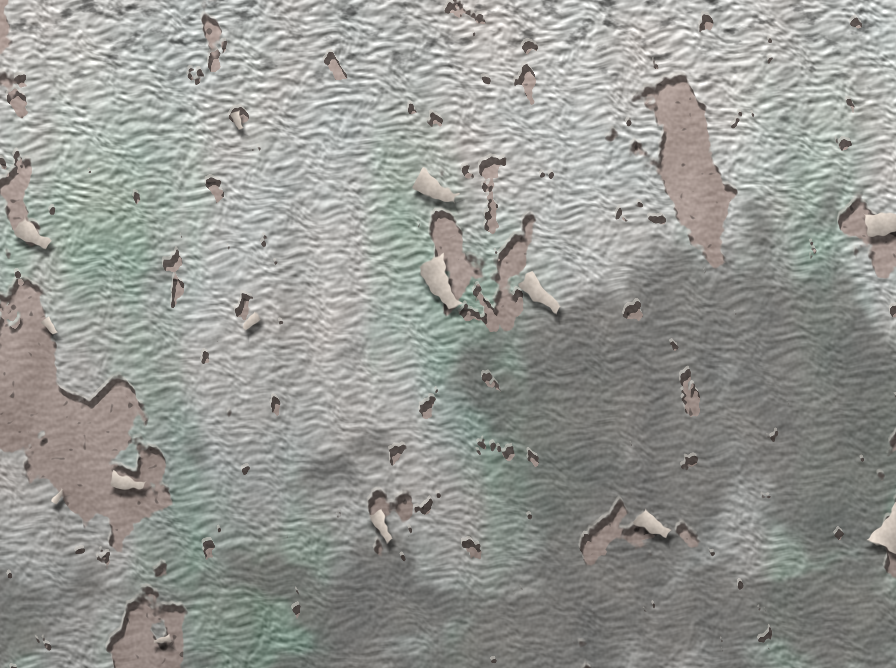
Write a WebGL 2 fragment shader that draws this texture.

```glsl
#version 300 es
precision highp float;
// Weathered wall: wrinkled grey-green paint peeling from pinkish plaster, with stains and curled flakes.

#define WRINKLE_SCALE vec2(56.0, 112.0)
#define WRINKLE_DEPTH 0.27
#define PEEL_LEVEL 0.25
#define CHIP_LEVEL 0.36
#define EDGE_SOFTNESS 0.013
#define SHADOW_OFFSET vec2(-0.004, 0.011)
#define CURL_CELLS 6.5
#define CURL_CHANCE 0.6
#define PAINT_GREY vec3(0.645, 0.645, 0.635)
#define PAINT_GREEN vec3(0.50, 0.585, 0.535)
#define PLASTER vec3(0.645, 0.585, 0.560)
#define STAIN vec3(0.420, 0.415, 0.405)

uniform vec2 u_resolution;
out vec4 fragColor;

vec2 hash2(vec2 p) {
    vec3 q = fract(vec3(p.xyx) * vec3(0.1031, 0.1030, 0.0973));
    q += dot(q, q.yzx + 33.33);
    return fract((q.xx + q.yz) * q.zy);
}

float corner(vec2 cell, vec2 offset) {
    float angle = 6.2832 * hash2(cell).x;
    return dot(vec2(cos(angle), sin(angle)), offset);
}

float gradientNoise(vec2 p) {
    vec2 i = floor(p), f = fract(p);
    vec2 u = f * f * f * (f * (f * 6.0 - 15.0) + 10.0);
    vec2 e = vec2(1.0, 0.0);
    return mix(mix(corner(i, f), corner(i + e, f - e), u.x),
               mix(corner(i + e.yx, f - e.yx), corner(i + 1.0, f - 1.0), u.x), u.y);
}

float fbm(vec2 p) {
    float sum = 0.0, amp = 0.7;
    for (int i = 0; i < 4; i++) {
        sum += amp * gradientNoise(p);
        p = mat2(1.6, 1.2, -1.2, 1.6) * p + 17.3;
        amp *= 0.5;
    }
    return sum;
}

// Fine, mostly horizontal ripples
float wrinkles(vec2 p) {
    vec2 q = p * WRINKLE_SCALE + 1.6 * gradientNoise(p * 17.0);
    return gradientNoise(q) + 0.45 * gradientNoise(q * 1.9 + 40.0);
}

// Positive where the paint has fallen off
float peelField(vec2 p) {
    float bands = cos(p.x * 17.4) * smoothstep(0.15, 0.5, p.y) * smoothstep(1.1, 0.75, p.x);
    float ragged = 0.16 * fbm(p * 19.0 + 8.0);
    float large = fbm(p * vec2(4.2, 2.3) + 3.7) + 0.24 * bands + ragged - PEEL_LEVEL;
    float chips = fbm(p * vec2(17.0, 14.0) + 61.0) + 0.10 * bands - CHIP_LEVEL;
    return max(large, chips);
}

float paintCover(vec2 p) {
    return 1.0 - smoothstep(-EDGE_SOFTNESS, EDGE_SOFTNESS, peelField(p));
}

// Tapered, torn strip along the local x axis
float curlDistance(vec2 q, vec2 size) {
    float width = size.y * mix(0.45, 1.0, smoothstep(-size.x, size.x, q.x));
    float torn = 0.006 * gradientNoise(q * 70.0 + size * 900.0);
    return max(abs(q.x) - size.x, abs(q.y + 4.0 * q.x * q.x) - width) + torn;
}

vec3 addCurls(vec3 color, vec2 p, float px) {
    vec2 home = floor(p * CURL_CELLS);
    for (int k = 0; k < 9; k++) {
        vec2 cell = home + vec2(k % 3 - 1, k / 3 - 1);
        vec2 rnd = hash2(cell + 5.0), shape = hash2(cell + 91.0);
        vec2 center = (cell + 0.2 + 0.6 * hash2(cell + 37.0)) / CURL_CELLS;
        if (rnd.x > CURL_CHANCE || peelField(center) < -0.13) continue;
        float angle = 6.2832 * rnd.y;
        mat2 turn = mat2(cos(angle), -sin(angle), sin(angle), cos(angle));
        vec2 size = mix(0.012, 0.043, shape.x * shape.x) * vec2(1.0, mix(0.3, 0.6, shape.y));
        vec2 q = turn * (p - center);
        float shadow = curlDistance(turn * (p - center + SHADOW_OFFSET), size);
        color *= 1.0 - 0.55 * smoothstep(0.006, -0.004, shadow);
        float roll = clamp(q.y / size.y, -1.0, 1.0);
        float lit = 0.74 + 0.17 * roll * sign(cos(angle)) + 0.08 * fbm(q * 60.0);
        vec3 flake = vec3(1.0, 0.95, 0.90) * lit;
        color = mix(color, flake, smoothstep(px, -px, curlDistance(q, size)));
    }
    return color;
}

void main() {
    vec2 p = gl_FragCoord.xy / u_resolution.y;
    float px = 1.0 / u_resolution.y;

    // Paint tint: vertical runs of green over grey, paler toward the top
    float streak = gradientNoise(p * vec2(15.0, 1.6)) + 0.5 * gradientNoise(p * vec2(42.0, 3.0));
    float green = smoothstep(-0.15, 0.4, fbm(p * vec2(3.6, 1.7) + 21.0) + 0.15 * streak);
    vec3 paint = mix(PAINT_GREY, PAINT_GREEN, green * smoothstep(1.05, 0.5, p.y));
    paint += vec3(0.035, 0.0, -0.01) * fbm(p * 5.0 + 50.0) + 0.07 * streak;
    paint *= mix(0.90, 1.13, smoothstep(0.0, 0.9, p.y));

    // Damp stains, heaviest at the lower right
    float damp = fbm(p * vec2(4.0, 3.2) + 70.0) + 0.5 - 1.25 * length((p - vec2(1.2, 0.27)) * vec2(0.9, 1.1));
    damp = max(damp, fbm(p * vec2(4.5, 6.0) + 12.0) + 0.12 - 0.9 * p.y);
    float stain = smoothstep(-0.03, 0.22, damp);
    paint = mix(paint, STAIN + 0.12 * fbm(p * 12.0) * vec3(1.0, 0.9, 0.8), 0.75 * stain);

    // Relief lit from above, rougher near the top
    vec2 up = vec2(-0.0008, 0.0027);
    float relief = wrinkles(p - up) - wrinkles(p + up);
    float rough = mix(0.75, 1.25, smoothstep(0.2, 1.0, p.y)) * (1.0 - 0.5 * stain);
    paint += WRINKLE_DEPTH * rough * relief;
    float mould = smoothstep(0.1, 0.45, fbm(p * vec2(26.0, 40.0)) + 0.9 * (p.y - 0.95));
    paint *= 1.0 - 0.45 * mould * smoothstep(0.7, 1.0, p.y);

    // Bare plaster with pits, shaded under the paint edges
    float cover = paintCover(p);
    vec3 bare = PLASTER * mix(0.86, 1.08, p.y) + 0.10 * fbm(p * vec2(11.0, 7.0)) + 0.06 * relief;
    bare *= 1.0 - 0.35 * smoothstep(0.38, 0.55, gradientNoise(p * 75.0));
    bare *= 1.0 - 0.5 * paintCover(p + SHADOW_OFFSET);
    float rim = cover * (1.0 - paintCover(p - 0.45 * SHADOW_OFFSET));
    paint = mix(paint, vec3(0.82, 0.80, 0.77), 0.55 * rim);
    vec3 color = addCurls(mix(bare, paint, cover), p, px);

    color += 0.05 * gradientNoise(p * 185.0);
    fragColor = vec4(clamp(color, 0.0, 1.0), 1.0);
}
```
